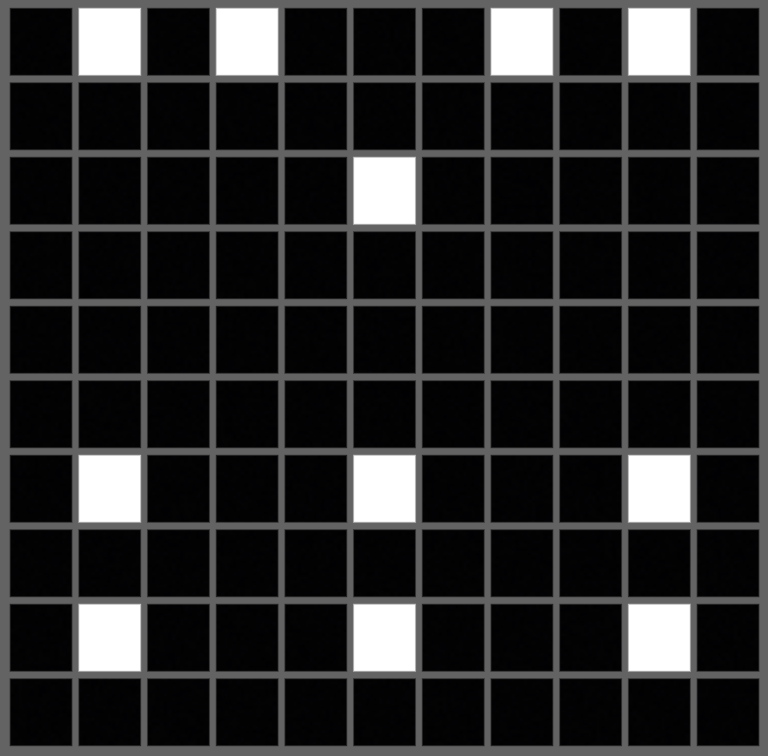
Write a WebGL 2 fragment shader that draws this pattern.

```glsl
#version 300 es
precision highp float;
// A grey grid of 11 by 10 near-black tiles, a few of them lit white.
// Tiles repeat by floor division; lit ones follow a rule mirrored about
// the middle column, and each tile is a softened box distance.

uniform vec2 u_resolution;
out vec4 fragColor;

const vec2 CANVAS = vec2(1.0, 0.984375);   // width is the unit
const vec2 GRID_COUNT = vec2(11.0, 10.0);
const vec2 GRID_ORIGIN = vec2(0.0131, 0.0107);
const vec2 PITCH = vec2(0.08945, 0.0970);
const vec2 TILE_SIZE = vec2(0.0807, 0.0874);
const vec3 GRID_GREY = vec3(0.39);
const vec3 TILE_DARK = vec3(0.008, 0.008, 0.013);
const vec3 TILE_LIT = vec3(1.0);

float hash(vec2 p) {
    p = fract(p * vec2(0.1031, 0.1137));
    p += dot(p, p.yx + 33.33);
    return fract((p.x + p.y) * p.x * 17.0);
}

float valueNoise(vec2 p) {
    vec2 i = floor(p);
    vec2 f = smoothstep(0.0, 1.0, fract(p));
    float low = mix(hash(i), hash(i + vec2(1.0, 0.0)), f.x);
    float high = mix(hash(i + vec2(0.0, 1.0)), hash(i + 1.0), f.x);
    return mix(low, high, f.y);
}

float boxDistance(vec2 p, vec2 halfSize) {
    vec2 d = abs(p) - halfSize;
    return length(max(d, 0.0)) + min(max(d.x, d.y), 0.0);
}

// Rows count downwards from the top.
bool isLit(vec2 cell) {
    int side = int(abs(cell.x - 5.0));
    int row = int(cell.y);
    bool corners = row == 0 && (side == 2 || side == 4);
    bool centre = row == 2 && side == 0;
    bool triples = (row == 6 || row == 8) && (side == 0 || side == 4);
    return corners || centre || triples;
}

vec3 tileColour(vec2 cell, vec2 p) {
    if (isLit(cell)) return TILE_LIT;
    float grain = valueNoise(p * 190.0) - 0.5;
    return TILE_DARK + 0.008 * grain;
}

void main() {
    vec2 uv = gl_FragCoord.xy / u_resolution;
    vec2 p = vec2(uv.x, 1.0 - uv.y) * CANVAS;

    // Nearest tile and its local coordinates
    vec2 gap = PITCH - TILE_SIZE;
    vec2 cell = floor((p - GRID_ORIGIN + 0.5 * gap) / PITCH);
    cell = clamp(cell, vec2(0.0), GRID_COUNT - 1.0);
    vec2 centre = GRID_ORIGIN + cell * PITCH + 0.5 * TILE_SIZE;

    // Soft coverage over the grey ground
    float d = boxDistance(p - centre, 0.5 * TILE_SIZE);
    float blur = max(0.0016, 0.75 / u_resolution.x);
    float coverage = 1.0 - smoothstep(-blur, blur, d);
    fragColor = vec4(mix(GRID_GREY, tileColour(cell, p), coverage), 1.0);
}
```
